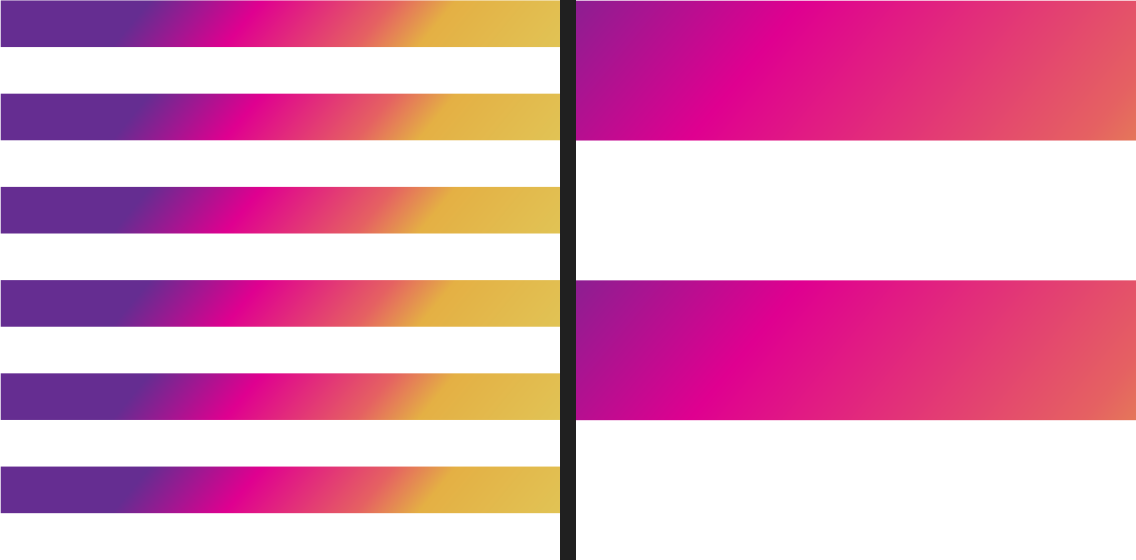
Left: the whole. Right: its middle third, enlarged.
Reproduce this pattern procedurally as a three.js fragment shader.

```glsl
varying vec2 vUv;

// Coverage of the inside of an edge, smoothed over one sample width
float edgeCover(float inside, float width) {
  return clamp(inside / width + 0.5, 0.0, 1.0);
}

// Five-stop ramp from purple to pale gold
vec3 sunsetRamp(float t) {
  vec3 purple = vec3(0.396, 0.176, 0.569);
  vec3 magenta = vec3(0.875, 0.0, 0.565);
  vec3 coral = vec3(0.898, 0.38, 0.384);
  vec3 gold = vec3(0.894, 0.69, 0.267);
  vec3 paleGold = vec3(0.882, 0.765, 0.333);

  vec3 color = mix(purple, magenta, clamp((t - 0.234) / 0.201, 0.0, 1.0));
  color = mix(color, coral, clamp((t - 0.435) / 0.235, 0.0, 1.0));
  color = mix(color, gold, clamp((t - 0.67) / 0.111, 0.0, 1.0));
  return mix(color, paleGold, clamp((t - 0.781) / 0.25, 0.0, 1.0));
}

void main() {
  float period = 0.16647;
  float barHeight = 0.5 * period;
  vec2 soft = max(fwidth(vUv), vec2(1e-5));

  // Six bars counted downwards, each followed by an equal gap
  float depth = 1.0 - vUv.y - 0.0008;
  float row = clamp(floor(depth / period + 0.25), 0.0, 5.0);
  float fromCenter = depth - row * period - 0.5 * barHeight;

  // Bar mask with a hairline margin on the left
  float bar = edgeCover(0.5 * barHeight - abs(fromCenter), soft.y);
  bar *= edgeCover(vUv.x - 0.0013, soft.x);

  // Slanted gradient restarting in every bar
  vec3 ramp = sunsetRamp(vUv.x + 0.82 * fromCenter);
  gl_FragColor = vec4(mix(vec3(1.0), ramp, bar), 1.0);
}
```
